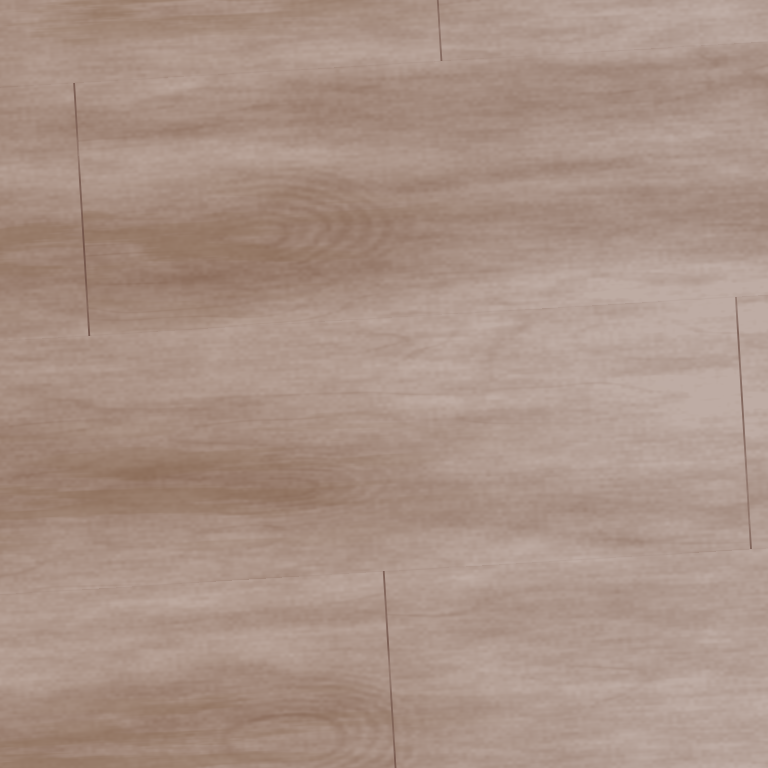
This texture is drawn by a WebGL 1 fragment shader. Its source:

```glsl
precision highp float;
uniform vec2 u_resolution;

const vec3 LIGHT_WOOD = vec3(0.72, 0.64, 0.60);
const vec3 DARK_WOOD = vec3(0.58, 0.47, 0.41);
const vec3 OCHRE = vec3(0.53, 0.41, 0.32);
const vec3 JOINT_COLOR = vec3(0.42, 0.30, 0.26);

const float TILT = 0.06;           // slope of the rows
const float GRAIN_SKEW = 0.02;     // grain runs flatter than the rows
const float ROW_HEIGHT = 0.33;
const float ROW_START = -0.104;    // lower edge of row zero
const float PLANK_LENGTH = 1.325;
const float JOINT_START = 0.515;   // end joint in row zero
const float STAGGER = 0.48;        // joint shift from row to row
const float JOINT_WIDTH = 0.0024;
const float SEAM_WIDTH = 0.0016;
const float SEAM_GLOW = 0.035;     // reach of the pale plank edges
const float KNOT_ALONG = 0.375;
const float KNOT_HEIGHT = 0.117;   // above the lower edge of a row
const float RING_SPACING = 0.023;
const float TAU = 6.28318;

float hash(vec2 p) {
  vec3 q = fract(p.xyx * 0.1031);
  q += dot(q, q.yzx + 33.33);
  return fract((q.x + q.y) * q.z);
}

float noise(vec2 p) {
  vec2 i = floor(p);
  vec2 f = fract(p);
  f = f * f * (3.0 - 2.0 * f);
  float low = mix(hash(i), hash(i + vec2(1.0, 0.0)), f.x);
  float high = mix(hash(i + vec2(0.0, 1.0)), hash(i + 1.0), f.x);
  return mix(low, high, f.y);
}

float fbm(vec2 p) {
  float sum = 0.0;
  float gain = 0.5;
  for (int i = 0; i < 4; i++) {
    sum += gain * noise(p);
    p = p * 2.03 + 17.3;
    gain *= 0.5;
  }
  return sum / 0.9375;
}

float stroke(float dist, float width, float pixel) {
  return clamp((0.5 * width - dist) / pixel + 0.5, 0.0, 1.0);
}

void main() {
  vec2 uv = gl_FragCoord.xy / u_resolution;
  float pixel = 1.0 / min(u_resolution.x, u_resolution.y);

  // Tilted plank layout
  vec2 floorPos = vec2(uv.x + TILT * uv.y, uv.y - TILT * uv.x);
  float row = floor((floorPos.y - ROW_START) / ROW_HEIGHT);
  float across = floorPos.y - ROW_START - row * ROW_HEIGHT;
  float shifted = floorPos.x - JOINT_START - STAGGER * row;
  float plank = floor(shifted / PLANK_LENGTH);
  float along = shifted - plank * PLANK_LENGTH;
  vec2 plankId = vec2(plank + 11.0, row + 5.0);
  vec2 seed = 40.0 * vec2(hash(plankId), hash(plankId + 23.0));
  float rightFade = smoothstep(0.25, 0.95, uv.x);

  // Broad bands, fine fibres and speckle
  vec2 grainPos = vec2(along, across + GRAIN_SKEW * along);
  vec2 bandPos = floorPos + vec2(0.0, GRAIN_SKEW * floorPos.x);
  float warp = fbm(grainPos * vec2(4.0, 12.0) + seed) - 0.5;
  float bands = fbm(vec2(bandPos.x * 1.3, bandPos.y * 13.0 + warp) + 31.0);
  float streaks = fbm(grainPos * vec2(6.0, 60.0) + seed);
  float fibres = noise(grainPos * vec2(28.0, 230.0) + seed);
  float speckle = noise(floorPos * vec2(170.0, 210.0));
  float blotches = fbm(floorPos * vec2(18.0, 45.0) + 5.0);

  // Dark heartwood along each plank
  float heartOffset = (across + 0.10 * warp - KNOT_HEIGHT) / 0.075;
  float heart = exp(-heartOffset * heartOffset) * mix(1.0, 0.25, rightFade);

  // Growth rings, open towards the right of each knot
  float knotU = floorPos.x - KNOT_ALONG - 0.06 * (hash(vec2(row + 9.0, 4.0)) - 0.5);
  knotU = mod(knotU + 0.5 * PLANK_LENGTH, PLANK_LENGTH) - 0.5 * PLANK_LENGTH;
  float oddRow = mod(row, 2.0);
  float flatness = mix(2.1, 3.8, oddRow);
  float stretch = knotU < 0.0 ? 0.75 : 1.0;
  float radius = length(vec2(knotU * stretch, (across - KNOT_HEIGHT) * flatness));
  radius += 0.07 * warp;
  float knotStrength = mix(1.0, 0.5, oddRow);
  float ringFade = smoothstep(0.03, 0.06, radius) * (1.0 - smoothstep(0.10, 0.26, radius));
  ringFade *= mix(0.35, 1.0, smoothstep(-0.08, 0.08, knotU));
  float rings = ringFade * (0.5 + 0.5 * cos(TAU * radius / RING_SPACING));
  rings *= smoothstep(0.25, 0.65, streaks + 0.1) * knotStrength;
  float knot = (1.0 - smoothstep(0.025, 0.060, radius)) * knotStrength;
  float knotRim = exp(-pow((radius - 0.052) / 0.008, 2.0)) * knotStrength;

  // Wandering contour lines of the grain
  float contour = fbm(vec2(along * 1.5, grainPos.y * 9.0) + seed + 7.0) * 9.0;
  float contourLine = pow(0.5 + 0.5 * cos(TAU * contour), 8.0);
  contourLine *= smoothstep(0.40, 0.65, noise(grainPos * vec2(3.0, 9.0) + seed.yx));

  // Combine into wood tone
  float seamDist = min(across, ROW_HEIGHT - across);
  float seamGlow = exp(-pow(seamDist / SEAM_GLOW, 2.0));
  float tone = 0.80 + 1.30 * (bands - 0.5) + 0.55 * (streaks - 0.5);
  tone += 0.18 * (fibres - 0.5) + 0.20 * (speckle - 0.5) + 0.35 * (blotches - 0.5);
  tone += 0.18 * (rightFade - 0.5) + 0.10 * seamGlow;
  tone -= 0.40 * heart + 0.25 * rings + 0.06 * knot + 0.24 * knotRim + 0.16 * contourLine;
  vec3 color = mix(DARK_WOOD, LIGHT_WOOD, clamp(tone, -0.25, 1.2));
  float stain = heart * smoothstep(0.48, 0.70, streaks) * (1.0 - rightFade);
  color = mix(color, OCHRE, 0.5 * stain);
  color += vec3(-0.006, 0.0, 0.006) * (rightFade - 0.4);

  // Worn end joints and barely visible long seams
  float jointDist = min(along, PLANK_LENGTH - along);
  float wear = 0.25 + 0.60 * noise(vec2(across * 25.0, row * 3.0));
  color = mix(color, JOINT_COLOR, wear * stroke(jointDist, JOINT_WIDTH, pixel));
  color = mix(color, JOINT_COLOR, 0.05 * stroke(seamDist, SEAM_WIDTH, pixel));
  gl_FragColor = vec4(color, 1.0);
}
```
